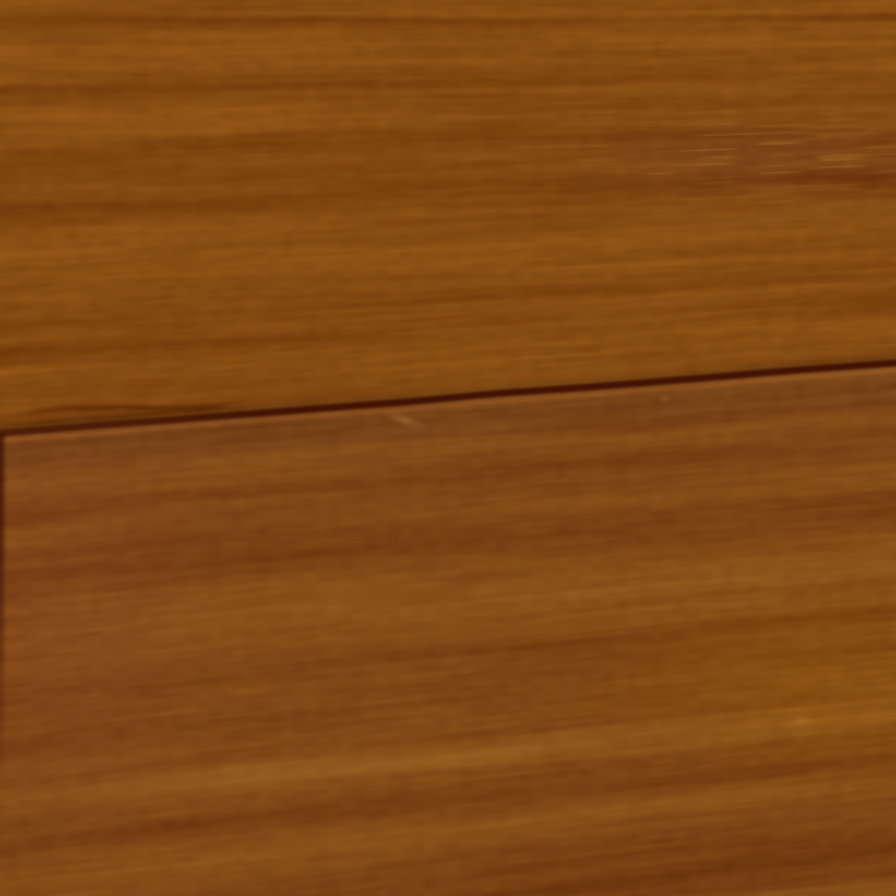
A Shadertoy shader for this texture:

```glsl
// Two varnished wooden planks with fanning grain, meeting at a dark sloping seam.

const vec3 UPPER_WOOD = vec3(0.525, 0.292, 0.070);
const vec3 LOWER_WOOD = vec3(0.500, 0.282, 0.085);
const vec3 SEAM_COLOR = vec3(0.250, 0.065, 0.012);
const vec3 GRAIN_TINT = vec3(1.0, 0.88, 0.42);
const float SEAM_LEFT = 0.517;
const float SEAM_RISE = 0.078;
const float SEAM_HALF = 0.0034;
const float STREAK_GAIN = 0.085;
const float FIBRE_GAIN = 0.050;
const float MOTTLE_GAIN = 0.025;

// Broad bands: height at the left edge, half width, brightness.
const vec3 UPPER_BANDS[11] = vec3[11](
    vec3(0.976, 0.006, -0.060), vec3(0.945, 0.018, 0.018),
    vec3(0.900, 0.007, -0.022), vec3(0.868, 0.016, 0.014),
    vec3(0.819, 0.013, -0.040), vec3(0.768, 0.016, -0.055),
    vec3(0.710, 0.024, 0.030), vec3(0.660, 0.010, 0.015),
    vec3(0.638, 0.006, -0.030), vec3(0.606, 0.010, -0.042),
    vec3(0.565, 0.018, 0.012));
const vec3 LOWER_BANDS[13] = vec3[13](
    vec3(0.493, 0.012, -0.022), vec3(0.458, 0.013, 0.014),
    vec3(0.422, 0.009, -0.025), vec3(0.395, 0.008, 0.014),
    vec3(0.350, 0.020, -0.045), vec3(0.290, 0.022, 0.035),
    vec3(0.226, 0.011, -0.040), vec3(0.180, 0.014, -0.025),
    vec3(0.145, 0.009, 0.018), vec3(0.100, 0.014, 0.040),
    vec3(0.052, 0.013, -0.038), vec3(0.015, 0.011, 0.022),
    vec3(-0.060, 0.026, -0.045));

float hash(vec2 p) {
    vec3 q = fract(vec3(p.xyx) * 0.1031);
    q += dot(q, q.yzx + 33.33);
    return fract((q.x + q.y) * q.z);
}

// Smooth value noise in -0.5 .. 0.5.
float noise(vec2 p) {
    vec2 i = floor(p), f = fract(p);
    f = f * f * (3.0 - 2.0 * f);
    float low = mix(hash(i), hash(i + vec2(1, 0)), f.x);
    float high = mix(hash(i + vec2(0, 1)), hash(i + vec2(1, 1)), f.x);
    return mix(low, high, f.y) - 0.5;
}

float bell(float d, float width) {
    return exp(-d * d / (width * width));
}

// Soft elliptical spot.
float spot(vec2 p, vec2 center, vec2 radius) {
    vec2 q = (p - center) / radius;
    return exp(-dot(q, q));
}

// Window along x with feathered ends.
float span(float x, float a, float b, float feather) {
    return smoothstep(a - feather, a + feather, x) * (1.0 - smoothstep(b - feather, b + feather, x));
}

// Layered noise stretched along the fibres; g.y is height across the grain.
float grain(vec2 g, float seed) {
    vec2 p = g + vec2(seed, seed);
    float streak = 0.6 * noise(p * vec2(2.2, 55.0)) + 0.4 * noise(p * vec2(4.0, 120.0));
    float fibre = 0.6 * noise(p * vec2(11.0, 190.0)) + 0.4 * noise(p * vec2(38.0, 260.0));
    float mottle = noise(p * vec2(75.0, 105.0));
    return STREAK_GAIN * streak + FIBRE_GAIN * fibre + MOTTLE_GAIN * mottle;
}

vec3 upperPlank(vec2 p, float seamY) {
    float t = (p.y - seamY) / (1.0 - seamY);
    float v = mix(SEAM_LEFT, 1.0, t) + 0.004 * noise(p * vec2(5.0, 9.0));
    float tone = grain(vec2(p.x, v), 3.0);
    for (int i = 0; i < UPPER_BANDS.length(); i++) {
        vec3 b = UPPER_BANDS[i];
        tone += b.z * bell(v - b.x, b.y) * (0.9 + 0.7 * noise(vec2(p.x * 4.0, float(i) * 7.3)));
    }
    // Worn, greyish patch with fine pale scratches
    float worn = spot(p, vec2(0.86, 0.825), vec2(0.22, 0.045));
    float scratch = smoothstep(0.10, 0.42, noise(vec2(p.x * 15.0, v * 210.0)));
    tone += worn * (0.075 * scratch - 0.020);
    // Wavy dark wisps just above the seam
    float d = p.y - seamY;
    float wave = 0.016 + 0.004 * sin(p.x * 22.0) + 0.004 * noise(vec2(p.x * 28.0, 2.0));
    tone -= 0.080 * bell(d - wave, 0.0035) * span(p.x, 0.03, 0.25, 0.025);
    tone -= 0.050 * bell(d - 0.008, 0.0030) * span(p.x, 0.02, 0.27, 0.03);
    return UPPER_WOOD + tone * GRAIN_TINT + worn * vec3(-0.012, 0.004, 0.030);
}

vec3 lowerPlank(vec2 p, float seamY) {
    float slope = mix(0.125, SEAM_RISE, clamp(p.y / SEAM_LEFT, 0.0, 1.0));
    float v = p.y - p.x * slope + 0.006 * noise(p * vec2(4.0, 7.0));
    float tone = grain(vec2(p.x, v), 17.0);
    float leftFade = mix(0.65, 1.0, smoothstep(0.0, 0.3, p.x));
    for (int i = 0; i < LOWER_BANDS.length(); i++) {
        vec3 b = LOWER_BANDS[i];
        tone += b.z * bell(v - b.x, b.y) * leftFade;
    }
    vec3 color = LOWER_WOOD + tone * GRAIN_TINT;
    // Golden sheen on the right, rosy cast on the left
    color += vec3(0.040, 0.026, -0.015) * spot(p, vec2(0.92, 0.25), vec2(0.20, 0.10));
    color += vec3(0.010, -0.008, 0.012) * spot(p, vec2(0.08, 0.30), vec2(0.15, 0.22));
    color += vec3(-0.020, -0.004, 0.012) * bell(p.y - seamY + 0.025, 0.022);
    // Small pale flecks
    float fleck = spot(p, vec2(0.452, 0.531 - 0.25 * (p.x - 0.452)), vec2(0.014, 0.005));
    fleck += 0.6 * spot(p, vec2(0.742, 0.555), vec2(0.005, 0.004));
    fleck += 0.5 * spot(p, vec2(0.895, 0.195), vec2(0.012, 0.006));
    color += fleck * vec3(0.11, 0.10, 0.07);
    // Lit edge below the seam and dark end joint at the left
    color += vec3(0.085, 0.055, 0.040) * bell(p.y - seamY + 0.0085, 0.0035);
    float joint = bell(p.x - 0.001, 0.0045) * smoothstep(0.05, 0.50, p.y);
    return mix(color, SEAM_COLOR, 0.75 * joint);
}

void mainImage(out vec4 fragColor, in vec2 fragCoord) {
    vec2 p = fragCoord / iResolution.xy;
    float pixel = 1.0 / iResolution.y;
    float seamY = SEAM_LEFT + SEAM_RISE * p.x + 0.0015 * noise(vec2(p.x * 9.0, 5.0));
    float d = p.y - seamY;
    float above = smoothstep(-pixel, pixel, d);
    vec3 color = mix(lowerPlank(p, seamY), upperPlank(p, seamY), above);
    // Seam groove with a soft shadow
    float groove = 1.0 - smoothstep(0.3 * SEAM_HALF, 1.5 * SEAM_HALF + pixel, abs(d));
    color *= 1.0 - 0.16 * bell(d - 0.004, 0.009);
    color = mix(color, SEAM_COLOR, groove * mix(0.72, 0.95, smoothstep(0.1, 0.35, p.x)));
    fragColor = vec4(clamp(color, 0.0, 1.0), 1.0);
}
```
